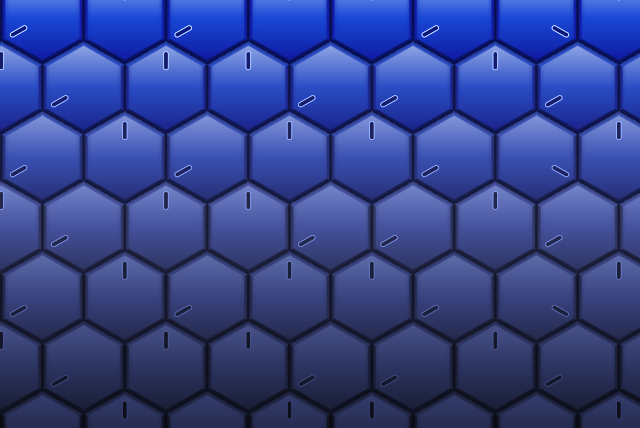
A Shadertoy shader for this pattern:

```glsl
// Slot direction per cell, in thirds of a turn from straight up: even rows, then odd rows
const int SLOT_TURN[16] = int[16](0, 1, 0, 0, 1, 1, 0, 1,
                                  1, 0, 1, 0, 0, 1, 2, 0);

vec3 ramp(vec3 a, vec3 b, vec3 c, float t) {
    return t < 0.5 ? mix(a, b, 2.0 * t) : mix(b, c, 2.0 * t - 1.0);
}

float capsule(vec2 p, vec2 axis, float halfLength, float radius) {
    float along = max(abs(dot(p, axis)) - halfLength, 0.0);
    float across = dot(p, vec2(-axis.y, axis.x));
    return length(vec2(along, across)) - radius;
}

void mainImage(out vec4 fragColor, in vec2 fragCoord) {
    vec2 uv = fragCoord / iResolution.y;
    float aa = 5.2 / iResolution.y;

    // Hexagonal lattice: two interleaved grids, nearest centre wins
    vec2 grid = (uv - vec2(0.003, 0.795)) * vec2(5.198, 5.304);
    vec2 pitch = vec2(1.0, 1.73205);
    vec2 evenCell = grid - pitch * floor(grid / pitch + 0.5);
    vec2 shifted = grid - 0.5 * pitch;
    vec2 oddCell = shifted - pitch * floor(shifted / pitch + 0.5);
    bool odd = dot(oddCell, oddCell) < dot(evenCell, evenCell);
    vec2 cell = odd ? oddCell : evenCell;
    vec2 centre = grid - cell;
    int column = int(floor(centre.x - (odd ? 0.5 : 0.0) + 0.5)) & 7;

    // Palette fades from vivid blue to slate down the rows
    float depth = clamp(0.205 - centre.y / 5.304, 0.0, 1.0);
    vec3 light = ramp(vec3(0.60, 0.70, 0.95), vec3(0.46, 0.53, 0.81), vec3(0.20, 0.23, 0.42), depth);
    vec3 body = ramp(vec3(0.08, 0.28, 0.86), vec3(0.28, 0.33, 0.64), vec3(0.13, 0.155, 0.28), depth);
    vec3 shade = ramp(vec3(0.05, 0.10, 0.66), vec3(0.19, 0.22, 0.41), vec3(0.07, 0.08, 0.14), depth);

    // Face gradient, softly deepened along the upright sides
    float height = clamp(cell.y / 0.5, -1.0, 1.0);
    vec3 face = height > 0.0 ? mix(body, light, height) : mix(body, shade, -height);
    face = mix(face, mix(body, shade, 0.5), 0.4 * smoothstep(0.39, 0.46, abs(cell.x)));

    // Bevel lit from above, with a dark seam between cells
    float side = abs(cell.x);
    float slant = 0.5 * side + 0.866 * abs(cell.y);
    float inset = 0.5 - max(side, slant);
    float slope = sign(cell.y) * smoothstep(-aa, aa, slant - side);
    vec3 bevel = slope > 0.0 ? mix(shade, body, 0.9 * slope) : mix(shade, shade * 0.6, -slope);
    float seam = 1.0 - smoothstep(0.008, 0.008 + 1.5 * aa, inset);
    bevel = mix(bevel, shade * 0.45, seam * (0.9 - 0.5 * max(slope, 0.0)));
    vec3 color = mix(bevel, face, smoothstep(0.048 - aa, 0.048 + aa, inset));

    // Outlined slot pointing outwards from the centre
    float angle = radians(90.0 + 120.0 * float(SLOT_TURN[column + (odd ? 8 : 0)]));
    vec2 axis = vec2(cos(angle), sin(angle));
    float slot = capsule(cell - 0.335 * axis, axis, 0.084, 0.035);
    float outline = 1.0 - smoothstep(-0.5 * aa, 0.5 * aa, slot);
    float hollow = 1.0 - smoothstep(-0.5 * aa, 0.5 * aa, slot + 0.013);
    color = mix(color, light * 1.3, outline * mix(1.0, 0.3, depth));
    color = mix(color, shade * 0.75, hollow);

    fragColor = vec4(color, 1.0);
}
```
